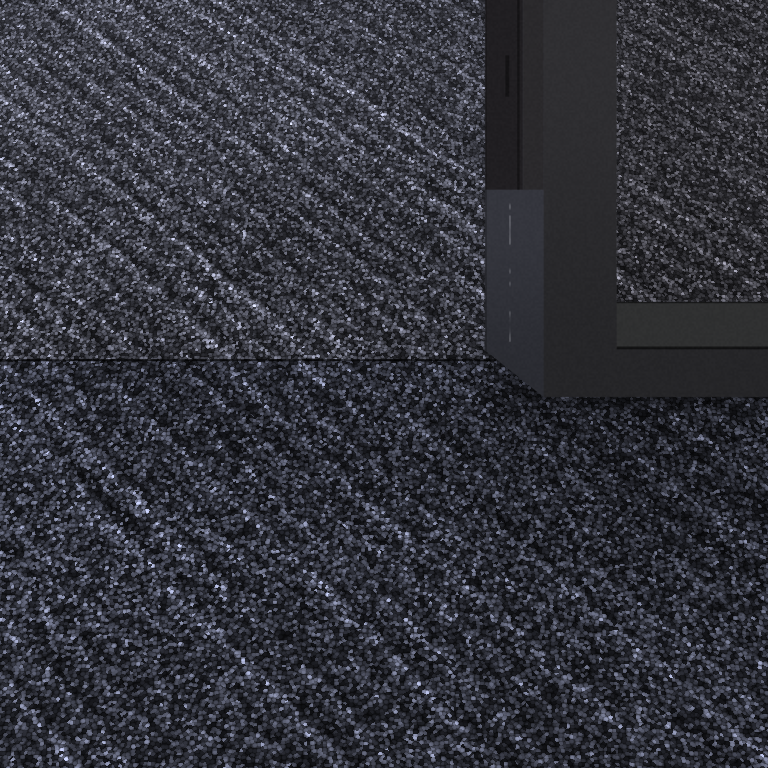
Give the GLSL for this texture, as a three.js fragment shader.

```glsl
// Dark ribbed carpet in perspective, with a seam and the corner of a metal frame.
// Ribs fan out from a far vanishing point, tufts are jittered cells on the floor,
// and the frame is layered from soft-edged rectangles and one slanted foot.
#define VANISH vec2(-1.95, 2.53)
#define RIBS 36.0
#define TUFTS 450.0
#define SEAM_Y 0.531
#define FRAME_LEFT 0.6315
#define FRAME_CORNER 0.708
#define FRAME_INNER 0.803
#define FRAME_BASE 0.483
#define LEDGE_LOW 0.547
#define LEDGE_TOP 0.607
#define EDGE 0.0013

varying vec2 vUv;

float hash(vec2 p) {
  vec3 q = fract(vec3(p.xyx) * 0.1031);
  q += dot(q, q.yzx + 33.33);
  return fract((q.x + q.y) * q.z);
}

float noise(vec2 p) {
  vec2 i = floor(p), f = fract(p);
  f = f * f * (3.0 - 2.0 * f);
  return mix(mix(hash(i), hash(i + vec2(1.0, 0.0)), f.x),
             mix(hash(i + vec2(0.0, 1.0)), hash(i + 1.0), f.x), f.y);
}

float above(float x, float limit) {
  return smoothstep(limit - EDGE, limit + EDGE, x);
}

float box(vec2 p, vec2 low, vec2 high) {
  return above(p.x, low.x) * above(p.y, low.y)
       * (1.0 - above(p.x, high.x)) * (1.0 - above(p.y, high.y));
}

float line(float x, float centre, float halfWidth) {
  return 1.0 - smoothstep(halfWidth - 0.0006, halfWidth + EDGE, abs(x - centre));
}

// Brightness of the nearest tuft, darkened toward the gaps between tufts
float tuft(vec2 p) {
  vec2 cell = floor(p), nearest = cell;
  float best = 9.0;
  for (int y = -1; y <= 1; y++) {
    for (int x = -1; x <= 1; x++) {
      vec2 c = cell + vec2(float(x), float(y));
      vec2 d = c + vec2(hash(c), hash(c + 71.3)) - p;
      float dist = dot(d, d);
      if (dist < best) { best = dist; nearest = c; }
    }
  }
  float v = hash(nearest + 19.7);
  float shade = 0.32 + 1.4 * pow(v, 1.5) + 0.45 * smoothstep(0.92, 1.0, v);
  return shade * (1.0 - 0.5 * smoothstep(0.3, 0.8, sqrt(best)));
}

// Light ribs running toward the vanishing point, broken along their length
float ribs(vec2 uv, float upper) {
  float depth = VANISH.y - uv.y;
  float along = log(depth);
  float across = (uv.x - VANISH.x) / depth * RIBS + 0.4 * (1.0 - upper);
  float wobble = 0.25 * (noise(vec2(across * 0.6, along * 24.0)) - 0.5);
  float id = floor(across + wobble);
  float t = fract(across + wobble) - 0.5;
  float strength = (0.3 + 0.7 * hash(vec2(id, 4.0))) * (0.45 + noise(vec2(id * 7.0, along * 40.0)));
  float ridge = exp(-t * t * 38.0) * strength;
  float groove = exp(-(t - 0.28) * (t - 0.28) * 30.0);
  float streak = noise(vec2(across * 2.7, along * 14.0)) - 0.5;
  return 0.92 + 0.5 * ridge - 0.14 * groove + 0.26 * streak;
}

vec3 carpet(vec2 uv) {
  float depth = VANISH.y - uv.y;
  float upper = above(uv.y, SEAM_Y);
  vec2 floorPos = vec2((uv.x - 0.5) / depth, -1.15 * log(depth)) * TUFTS + 900.0;
  float grain = mix(tuft(floorPos), 0.82, 0.28 * smoothstep(0.3, 1.0, uv.y));
  float light = mix(0.255, 0.305, upper) + 0.035 * smoothstep(0.5, 0.9, uv.y);
  light += 0.025 * (1.0 - smoothstep(0.0, 0.5, uv.x));
  light *= 0.9 + 0.2 * noise(uv * 7.0);
  // Broad shade beneath the frame and a tight contact shadow
  vec2 s = (uv - vec2(0.86, 0.41)) / vec2(0.30, 0.15);
  light *= 1.0 - 0.25 * exp(-dot(s, s));
  vec2 gap = max(vec2(FRAME_LEFT + 0.04 - uv.x, FRAME_BASE - uv.y), 0.0);
  light *= 1.0 - 0.4 * exp(-length(gap) / 0.018) * (1.0 - upper);
  vec3 tint = mix(vec3(0.94, 0.98, 1.17), vec3(0.97, 0.99, 1.13), upper);
  vec3 col = tint * light * grain * ribs(uv, upper);
  float seam = line(uv.y, SEAM_Y, 0.0011) * (0.5 + 0.4 * noise(vec2(uv.x * 110.0, 3.0)));
  col *= 1.0 - seam * (1.0 - above(uv.x, 0.66));
  // Duller carpet seen inside the frame
  float inside = above(uv.x, FRAME_INNER) * above(uv.y, LEDGE_TOP);
  return mix(col, col * vec3(0.86, 0.84, 0.81), inside);
}

vec3 frame(vec2 uv) {
  vec3 front = mix(vec3(0.145, 0.145, 0.155), vec3(0.185, 0.183, 0.195), smoothstep(0.48, 0.95, uv.y));
  vec3 side = mix(vec3(0.165, 0.17, 0.195), vec3(0.205, 0.21, 0.24), smoothstep(0.5, 0.72, uv.y));
  vec3 col = mix(side, front, above(uv.x, FRAME_CORNER));
  // Dark upper panel with its lip and narrow recess
  col = mix(col, vec3(0.125, 0.118, 0.13), box(uv, vec2(FRAME_LEFT, 0.753), vec2(0.681, 1.1)));
  col = mix(col, vec3(0.165, 0.16, 0.17), box(uv, vec2(0.681, 0.753), vec2(FRAME_CORNER, 1.1)));
  col *= 1.0 - 0.35 * line(uv.x, 0.675, 0.0012) * above(uv.y, 0.753);
  col *= 1.0 - 0.4 * box(uv, vec2(0.658, 0.874), vec2(0.663, 0.928));
  // Broken highlight down the side face
  float dash = line(uv.x, 0.664, 0.0007) * box(uv, vec2(0.65, 0.555), vec2(0.68, 0.75));
  col += 0.17 * dash * smoothstep(0.3, 0.7, noise(vec2(2.0, uv.y * 130.0)));
  // Inner ledge bordered by dark joints
  float right = above(uv.x, FRAME_INNER);
  col = mix(col, vec3(0.185, 0.188, 0.19), right * above(uv.y, LEDGE_LOW));
  col *= 1.0 - 0.55 * right * max(line(uv.y, LEDGE_LOW, 0.0015), line(uv.y, LEDGE_TOP, 0.0015));
  col *= 1.0 - 0.25 * line(uv.x, FRAME_LEFT, 0.002);
  return col + 0.018 * (noise(uv * 400.0) - 0.5);
}

void main() {
  float foot = max(FRAME_BASE, LEDGE_LOW - 0.003 - 0.8 * (vUv.x - FRAME_LEFT));
  float solid = above(vUv.x, FRAME_LEFT) * above(vUv.y, foot);
  solid *= 1.0 - above(vUv.x, FRAME_INNER) * above(vUv.y, LEDGE_TOP);
  gl_FragColor = vec4(mix(carpet(vUv), frame(vUv), solid), 1.0);
}
```
